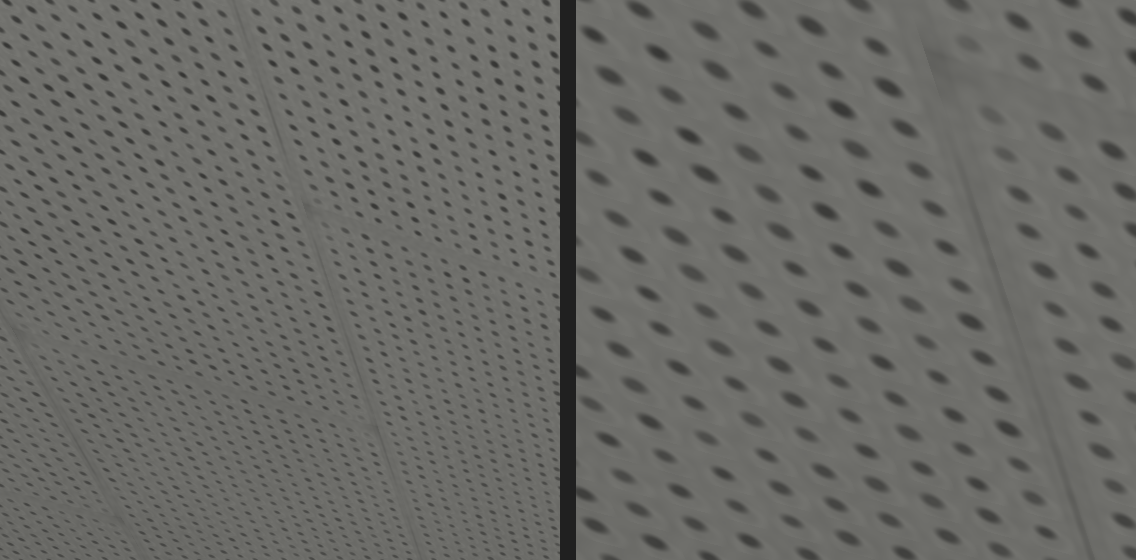
Left: the whole. Right: its middle third, enlarged.
A Shadertoy shader for this texture:

```glsl
// Perforated grey ceiling panels in brick bond, seen in perspective, with soft holes and worn seams.

#define HORIZON_Y -2.025             // height of the vanishing line
#define VANISH_X vec2(1.435, 9.05)   // where columns and rows converge on it
#define SEAM_START vec2(-0.336, -3.205)
#define PANEL_SPAN vec2(0.244, -1.01)
#define PANEL_PITCHES vec2(19.7, 37.7) // panel size in hole pitches
#define HOLE_COUNT vec2(19.0, 37.0)  // odd counts, centred on the panel
#define HOLE_RADIUS 0.185
#define HOLE_SOFTNESS 0.11
#define SEAM_HALF_WIDTH 0.30
#define GRAIN 0.022
#define PAINT_TINT vec3(1.0, 1.0, 0.965)

float hash(vec2 p) {
    vec3 q = fract(vec3(p.xyx) * 0.1031);
    q += dot(q, q.yzx + 33.33);
    return fract((q.x + q.y) * q.z);
}

vec2 gradient(vec2 cell) {
    float angle = 6.2832 * hash(cell);
    return vec2(cos(angle), sin(angle));
}

// Gradient noise, roughly -0.7 to 0.7
float noise(vec2 p) {
    vec2 i = floor(p), f = p - i;
    vec2 u = f * f * f * (f * (f * 6.0 - 15.0) + 10.0);
    vec2 e = vec2(1.0, 0.0);
    float low = mix(dot(gradient(i), f), dot(gradient(i + e), f - e), u.x);
    float high = mix(dot(gradient(i + e.yx), f - e.yx),
                     dot(gradient(i + 1.0), f - 1.0), u.x);
    return mix(low, high, u.y);
}

// Soft stripe centred on zero
float stripe(float d, float halfWidth, float blur) {
    return 1.0 - smoothstep(halfWidth - blur, halfWidth + blur, abs(d));
}

void mainImage(out vec4 fragColor, in vec2 fragCoord) {
    vec2 uv = fragCoord / iResolution.xy;

    // Perspective: canvas to panel coordinates
    vec2 plane = (uv.x - VANISH_X) / (uv.y - HORIZON_Y);
    vec2 panel = (plane - SEAM_START) / PANEL_SPAN;
    vec2 pixel = fwidth(panel) * PANEL_PITCHES;
    float column = floor(panel.x);
    panel.y += 0.5 * mod(column, 2.0);
    vec2 panelId = floor(panel);
    vec2 centred = (fract(panel) - 0.5) * PANEL_PITCHES;

    // Nearest hole, with its own size and depth
    vec2 limit = 0.5 * (HOLE_COUNT - 1.0);
    vec2 holeId = clamp(round(centred), -limit, limit);
    vec2 seed = holeId + panelId * 53.0 + 400.0;
    vec2 jitter = 0.08 * (vec2(hash(seed + 7.0), hash(seed + 19.0)) - 0.5);
    vec2 offset = centred - holeId - jitter;
    float radius = HOLE_RADIUS * mix(0.88, 1.1, hash(seed));
    float blur = max(HOLE_SOFTNESS, 0.5 * max(pixel.x, pixel.y));
    float hole = stripe(length(offset), radius, blur);
    float halo = stripe(length(offset - vec2(0.06, 0.22)) - 0.34, 0.08, 0.08);

    // Paint clogs some holes beside the panel corners
    vec2 edge = 0.5 * PANEL_PITCHES - abs(centred);
    float corner = 1.0 - smoothstep(1.0, 3.0, length(edge));
    float depth = mix(0.13, 0.21, smoothstep(0.0, 0.9, uv.y));
    depth *= mix(0.78, 1.1, hash(seed + 31.0)) * (1.0 - 0.65 * corner);

    // Flat paint, uneven light and fine slanted grain
    float shade = 0.411 + 0.032 * uv.y + 0.012 * uv.x;
    shade += 0.012 * noise(uv * 5.0 + 11.0);
    vec2 slanted = mat2(0.8, 0.6, -0.6, 0.8) * uv;
    shade += GRAIN * noise(slanted * vec2(75.0, 130.0));
    shade += 0.016 * halo * (1.0 - hole);
    shade -= depth * hole;

    // Filled seams: smooth strip, shaded rim and broken dark crack
    float longStrip = stripe(edge.x, SEAM_HALF_WIDTH, 0.10);
    float crossStrip = stripe(edge.y, SEAM_HALF_WIDTH, 0.15);
    float wear = smoothstep(-0.3, 0.35, noise(vec2(column * 9.0, uv.y * 7.0)));
    float side = (edge.x) * sign(centred.x);
    float crack = stripe(side - 0.06, 0.07, max(0.06, pixel.x));
    float rim = stripe(edge.x - SEAM_HALF_WIDTH, 0.05, 0.08);
    shade -= 0.010 * longStrip + 0.008 * crossStrip;
    shade -= 0.055 * crack * wear + 0.010 * rim;
    shade -= 0.016 * stripe(edge.y - SEAM_HALF_WIDTH, 0.06, 0.12)
           * step(0.0, centred.y);
    shade -= 0.03 * corner * stripe(length(edge), 0.7, 0.6);

    fragColor = vec4(shade * PAINT_TINT, 1.0);
}
```
